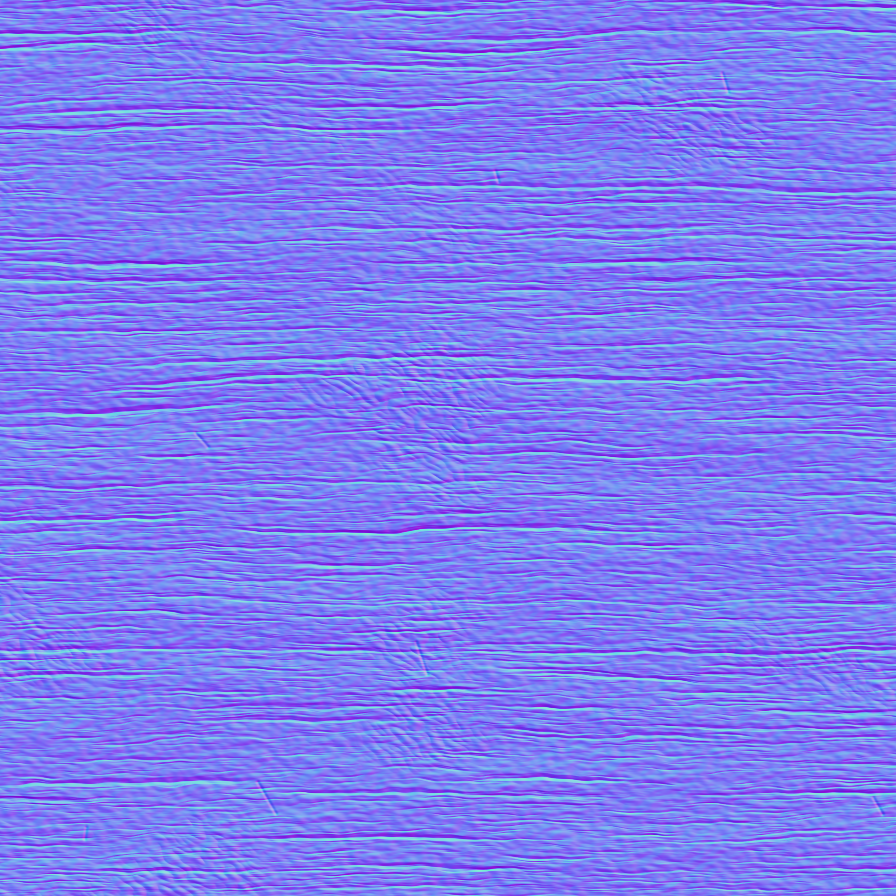
Reproduce this texture map procedurally as a Shadertoy shader.

```glsl
// Tangent-space normal map of rough sawn wood with horizontal grain.
// A height field is summed from flat-walled broken grooves, creased noise,
// cross-cut patches and short scars; its slope is encoded as colour.

const float TAU = 6.2831853;
const float SLOPE_STEP = 0.0006;                  // sampling distance for slopes
const float BLUE_BASE = 0.71;                     // facing component: base and gain
const float BLUE_GAIN = 0.25;
const vec2  WARP_FREQ = vec2(2.5, 5.0);           // slow bending of the grain
const float WARP_AMOUNT = 0.015;
const vec2  WOBBLE_FREQ = vec2(12.0, 30.0);       // finer waviness
const float WOBBLE_AMOUNT = 0.0035;
const vec2  RAGGED_FREQ = vec2(42.0, 85.0);       // frayed groove edges
const float RAGGED_AMOUNT = 0.0019;

// Grooves: rows per canvas, length frequency, depth, wall width
const vec4  DEEP_GROOVES = vec4(50.0, 3.5, 0.0030, 0.0042);
const vec4  MID_GROOVES  = vec4(90.0, 9.0, 0.0017, 0.0026);
const vec4  THIN_GROOVES = vec4(170.0, 17.0, 0.0009, 0.0015);
const float LOWER_WALL = 0.75;                    // lower wall is narrower, steeper

// Grain layers: frequency in x, frequency in y, height
const vec3  SWELL       = vec3(3.0, 18.0, 0.0038);
const vec3  BROAD_GRAIN = vec3(9.0, 60.0, 0.0025);
const vec3  FINE_GRAIN  = vec3(34.0, 140.0, 0.0016);
const vec3  FIBRES      = vec3(16.0, 200.0, 0.0009);
const vec3  ROUGHNESS   = vec3(85.0, 140.0, 0.0012);
const vec3  CROSS_CUT   = vec3(45.0, 110.0, 0.0030);
const float CROSS_ANGLE = 0.5;
const float LATTICE_ANGLE = 0.6;                  // hides the noise lattice
const float CREASE_ROUNDING = 0.003;

const float SCAR_CELLS = 6.0;
const float SCAR_CHANCE = 0.25;
const float SCAR_DEPTH = 0.0012;
const float SCAR_WIDTH = 0.0014;

float hash(vec2 p) {
    vec3 q = fract(p.xyx * 0.1031);
    q += dot(q, q.yzx + 33.33);
    return fract((q.x + q.y) * q.z);
}

float cornerSlope(vec2 cell, vec2 offset) {
    float a = TAU * hash(cell);
    return dot(vec2(cos(a), sin(a)), offset);
}

// Gradient noise, roughly -0.7 to 0.7
float noise(vec2 p) {
    vec2 i = floor(p), f = p - i;
    vec2 u = f * f * f * (f * (f * 6.0 - 15.0) + 10.0);
    vec2 e = vec2(1.0, 0.0);
    float low  = mix(cornerSlope(i, f), cornerSlope(i + e, f - e), u.x);
    float high = mix(cornerSlope(i + e.yx, f - e.yx), cornerSlope(i + e.xx, f - e.xx), u.x);
    return mix(low, high, u.y);
}

vec2 rotate(vec2 p, float a) {
    float c = cos(a), s = sin(a);
    return vec2(c * p.x - s * p.y, s * p.x + c * p.y);
}

float grain(vec2 p, vec3 layer, float seed) {
    return layer.z * noise(rotate(p * layer.xy, LATTICE_ANGLE) + seed);
}

// Grain folded at zero, which leaves sharp valleys
float creasedGrain(vec2 p, vec3 layer, float seed) {
    float n = noise(rotate(p * layer.xy, LATTICE_ANGLE) + seed);
    return layer.z * sqrt(n * n + CREASE_ROUNDING);
}

// Wandering grooves with flat walls, one per row, that break up along their length
float grooves(vec2 p, vec4 style, float seed) {
    float base = floor(p.y * style.x), depth = 0.0;
    for (int k = -1; k <= 1; k++) {
        float row = base + float(k);
        float wander = 0.4 * noise(vec2(p.x * style.y * 1.3, row * 3.71 + seed));
        float centre = row + 0.5 + 0.7 * (hash(vec2(row, seed)) - 0.5) + wander;
        float fade = smoothstep(-0.08, 0.3, noise(vec2(p.x * style.y + seed, row * 5.37)));
        fade *= mix(0.6, 1.2, hash(vec2(seed, row + 9.0)));
        float d = (p.y - centre / style.x) / (style.w * mix(0.4, 1.0, fade));
        d = d < 0.0 ? -d / LOWER_WALL : d;
        depth += fade * max(1.0 - d, 0.0);
    }
    return -style.z * depth;
}

// Sparse short cuts across the grain, at steep random angles
float scars(vec2 p) {
    vec2 base = floor(p * SCAR_CELLS);
    float depth = 0.0;
    for (int y = -1; y <= 1; y++)
    for (int x = -1; x <= 1; x++) {
        vec2 cell = base + vec2(x, y);
        float present = step(hash(cell + 17.0), SCAR_CHANCE);
        vec2 centre = (cell + vec2(hash(cell + 31.0), hash(cell + 53.0))) / SCAR_CELLS;
        vec2 q = rotate(p - centre, mix(0.5, 1.7, hash(cell + 71.0)));
        float halfLength = mix(0.006, 0.022, hash(cell + 97.0));
        float d = length(vec2(max(abs(q.x) - halfLength, 0.0), q.y)) / SCAR_WIDTH;
        depth += present * exp(-0.5 * d * d);
    }
    return -SCAR_DEPTH * depth;
}

float height(vec2 p) {
    vec2 g = p;
    g.y += WARP_AMOUNT * noise(p * WARP_FREQ + 3.3) + WOBBLE_AMOUNT * noise(p * WOBBLE_FREQ + 8.1);
    g.y += RAGGED_AMOUNT * noise(rotate(p * RAGGED_FREQ, LATTICE_ANGLE) + 14.7);
    float h = grooves(g, DEEP_GROOVES, 5.0) + grooves(g, MID_GROOVES, 23.0);
    h += grooves(g, THIN_GROOVES, 47.0) + grain(g, SWELL, 91.3);
    h += creasedGrain(g, BROAD_GRAIN, 11.4) + creasedGrain(g, FINE_GRAIN, 37.2);
    h += creasedGrain(g, FIBRES, 59.7) + grain(p, ROUGHNESS, 83.5);
    float patchMask = smoothstep(0.15, 0.45, noise(p * vec2(4.0, 7.0) + 41.6));
    h += patchMask * creasedGrain(rotate(p, CROSS_ANGLE), CROSS_CUT, 67.9);
    return h + scars(p);
}

void mainImage(out vec4 fragColor, in vec2 fragCoord) {
    vec2 p = fragCoord / iResolution.y, e = vec2(SLOPE_STEP, 0.0);
    vec2 slope = vec2(height(p + e) - height(p - e), height(p + e.yx) - height(p - e.yx));
    vec3 normal = normalize(vec3(-slope / (2.0 * SLOPE_STEP), 1.0));
    fragColor = vec4(0.492 + 0.5 * normal.xy, BLUE_BASE + BLUE_GAIN * normal.z, 1.0);
}
```
